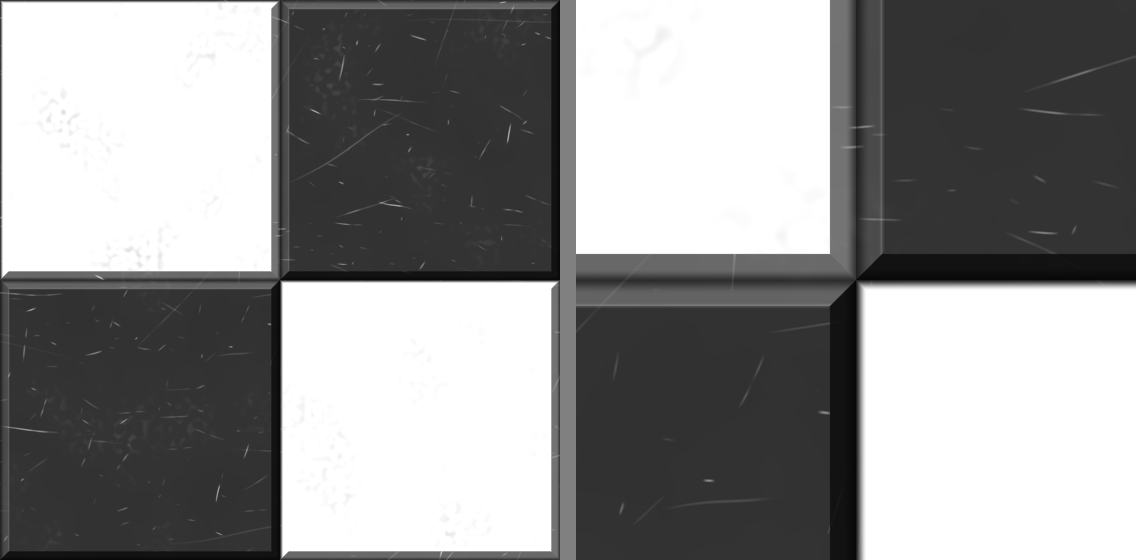
Left, the full canvas; right, a detail of the centre.
A WebGL 2 fragment shader for this pattern:

```glsl
#version 300 es
precision highp float;
// Two by two checkerboard of bevelled white and charcoal tiles with fine scratches and smudges.

uniform vec2 u_resolution;
out vec4 fragColor;

vec2 hash2(vec2 p) {
    vec3 q = fract(p.xyx * vec3(0.1031, 0.1030, 0.0973));
    q += dot(q, q.yzx + 33.33);
    return fract((q.xx + q.yz) * q.zy);
}

float cornerSlope(vec2 cell, vec2 offset) {
    float a = 6.2832 * hash2(cell + 71.0).x;
    return dot(vec2(cos(a), sin(a)), offset);
}

float gradientNoise(vec2 p) {
    vec2 i = floor(p), f = fract(p), e = vec2(1.0, 0.0);
    vec2 s = f * f * f * (f * (f * 6.0 - 15.0) + 10.0);
    return mix(mix(cornerSlope(i, f), cornerSlope(i + e, f - e), s.x),
               mix(cornerSlope(i + e.yx, f - e.yx), cornerSlope(i + 1.0, f - 1.0), s.x), s.y);
}

float fbm(vec2 p) {
    float sum = 0.0, gain = 0.6;
    for (int i = 0; i < 4; i++) {
        sum += gain * gradientNoise(p);
        p = p * 2.03 + 17.0;
        gain *= 0.5;
    }
    return sum;
}

// One tapered stroke per occupied cell; reach is the longest half length in cells.
float scratches(vec2 p, float cells, float reach, float density, float seed, float pixel) {
    vec2 q = p * cells;
    q += 0.12 * vec2(gradientNoise(q * 0.9 + seed), gradientNoise(q * 0.9 + seed + 40.0));
    float light = 0.0;
    for (int y = -1; y <= 1; y++) {
        for (int x = -1; x <= 1; x++) {
            vec2 cell = floor(q) + vec2(x, y);
            vec2 centre = hash2(cell + seed), pick = hash2(cell + seed + 37.0);
            vec2 shape = hash2(cell + seed + 91.0);
            if (pick.x > density) continue;
            // Shallow falling strokes mixed with steeper rising ones
            float angle = pick.y < 0.6 ? -0.65 + 0.8 * shape.x : 0.2 + 1.3 * shape.x;
            vec2 dir = vec2(cos(angle), sin(angle)), r = q - cell - centre;
            float halfLength = reach * mix(0.25, 1.0, shape.y * shape.y);
            float along = clamp(dot(r, dir), -halfLength, halfLength);
            float dist = length(r - dir * along) / cells;
            float taper = 1.0 - 0.8 * pow(abs(along) / halfLength, 2.0);
            float strength = mix(0.2, 1.0, pow(fract(pick.y * 7.3), 2.0));
            light = max(light, strength * taper * (1.0 - smoothstep(0.0, 0.0007 + pixel, dist)));
        }
    }
    return light;
}

void main() {
    vec2 uv = gl_FragCoord.xy / u_resolution;
    float pixel = 1.0 / min(u_resolution.x, u_resolution.y);

    // Tile layout
    vec2 tile = floor(uv * 2.0), p = fract(uv * 2.0);
    bool isWhite = mod(tile.x + tile.y, 2.0) > 0.5;
    float left = p.x, right = 1.0 - p.x, bottom = p.y, top = 1.0 - p.y;
    float edge = min(min(left, right), min(bottom, top));

    // Mitred bevel: light falls from the upper left
    float aa = 1.5 * pixel;
    float lit = smoothstep(-aa, aa, min(right, bottom) - min(left, top));
    float onTop = smoothstep(-aa, aa, left - top);
    float onRight = smoothstep(-aa, aa, bottom - right);
    float bevel = 1.0 - smoothstep(0.031 - aa, 0.031 + aa, edge);
    float face = isWhite ? 1.0 : 0.198;
    float litSide = isWhite ? 1.0 : mix(0.29, 0.39, onTop);
    float shadedSide = isWhite ? mix(0.41, 0.45, onRight) : 0.072;
    float shade = mix(face, mix(shadedSide, litSide, lit), bevel);

    // Thin highlight on the inner rim of lit charcoal bevels
    if (!isWhite) shade += 0.1 * lit * (1.0 - smoothstep(0.0, 0.003 + aa, abs(edge - 0.031)));

    // Soft dark seam between tiles
    float seamFloor = isWhite ? mix(0.4, 0.0, lit) : 0.4;
    shade *= mix(seamFloor, 1.0, smoothstep(-0.003, isWhite ? 0.013 : 0.017, edge));

    // Patchy wear, different on every tile
    float cloud = fbm(uv * 6.0 + 3.0);
    float grain = gradientNoise(uv * 75.0);
    float smudge = smoothstep(0.08, 0.5, cloud) * smoothstep(0.0, 0.45, grain);
    float broken = smoothstep(-0.3, 0.2, gradientNoise(uv * 45.0 + 9.0));
    float marks = 0.45 * scratches(uv, 7.0, 0.7, 0.65, 5.0, pixel) * mix(0.35, 1.0, broken);
    marks += 0.5 * scratches(uv, 15.0, 0.6, 0.5, 130.0, pixel) * broken;
    marks += 0.4 * scratches(uv, 34.0, 0.35, 0.3, 260.0, pixel) * broken;
    marks += 0.16 * scratches(uv, 4.0, 0.9, 0.6, 390.0, pixel);

    // Wear lightens dark surfaces and faintly greys white ones
    float darkness = 1.0 - smoothstep(0.4, 0.8, shade);
    float whiteness = smoothstep(0.85, 1.0, shade);
    float surface = smoothstep(0.04, 0.2, shade);
    shade += darkness * surface * (marks + 0.07 * smudge + 0.018 * cloud);
    shade -= whiteness * (0.13 * smudge + 0.025 * marks * smoothstep(0.0, 0.3, cloud));

    fragColor = vec4(vec3(clamp(shade, 0.0, 1.0)), 1.0);
}
```
